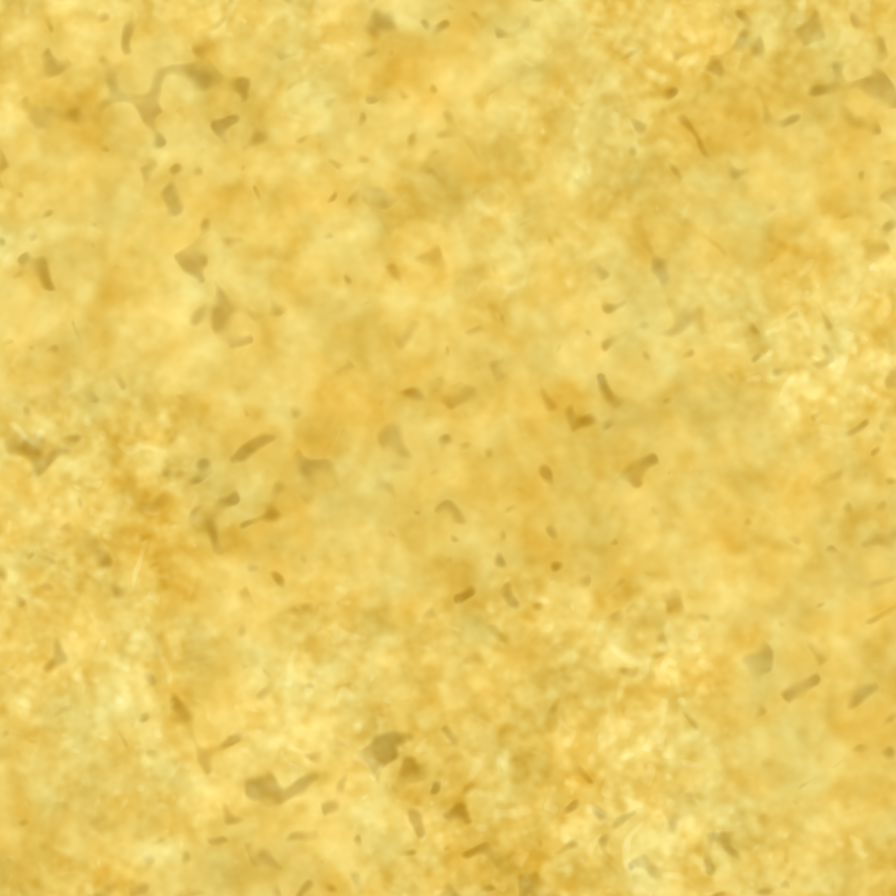
A Shadertoy shader for this texture:

```glsl
float hash(vec2 p) {
    vec3 q = fract(p.xyx * vec3(0.1031, 0.1030, 0.0973));
    q += dot(q, q.yzx + 33.33);
    return fract((q.x + q.y) * q.z);
}

// Smooth value noise, centred on zero
float noise(vec2 p) {
    vec2 cell = floor(p), f = fract(p);
    f = f * f * (3.0 - 2.0 * f);
    float low = mix(hash(cell), hash(cell + vec2(1, 0)), f.x);
    float high = mix(hash(cell + vec2(0, 1)), hash(cell + vec2(1, 1)), f.x);
    return mix(low, high, f.y) - 0.5;
}

// Noise layer with its own rotation and offset, scale in cells per canvas
float layer(vec2 uv, float scale, float seed) {
    float c = cos(seed), s = sin(seed);
    return noise(mat2(c, s, -s, c) * uv * scale + seed * 37.0 + 200.0);
}

void mainImage(out vec4 fragColor, in vec2 fragCoord) {
    vec2 uv = fragCoord / iResolution.xy;

    // Gentle warp makes the blotches ragged
    vec2 warped = uv + 0.018 * vec2(layer(uv, 30.0, 1.3), layer(uv, 30.0, 2.1));

    // Soft blotches, from broad clouds to small mottling
    float tone = 0.28 * layer(warped, 6.0, 0.4)
               + 0.48 * layer(warped, 14.0, 0.9)
               + 0.50 * layer(warped, 28.0, 1.7)
               + 0.42 * layer(warped, 52.0, 2.6);

    // Fine grain, stronger in some patches
    float patches = smoothstep(-0.3, 0.3, layer(uv, 5.0, 3.2) + 0.4 * layer(uv, 13.0, 3.9));
    float grain = layer(uv, 88.0, 4.4) + 0.5 * layer(uv, 150.0, 5.2);
    tone += mix(0.28, 0.62, patches) * grain;

    vec3 color = vec3(0.922, 0.798, 0.396) + tone * vec3(0.125, 0.180, 0.220);

    // Drift between orange and olive
    float hue = layer(warped, 18.0, 5.7) + 0.8 * layer(uv, 44.0, 0.7);
    color += hue * vec3(0.030, -0.018, -0.060);

    // Sparse brown specks and pale flecks
    float cluster = 0.35 * layer(uv, 11.0, 2.9);
    float speck = smoothstep(0.24, 0.55, layer(warped, 56.0, 1.1) + cluster);
    float fleck = smoothstep(0.26, 0.55, layer(warped, 80.0, 3.5) + 0.25 * (patches - 0.5));
    color -= speck * vec3(0.130, 0.140, 0.110);
    color += fleck * vec3(0.030, 0.050, 0.080);

    fragColor = vec4(clamp(color, 0.0, 1.0), 1.0);
}
```
